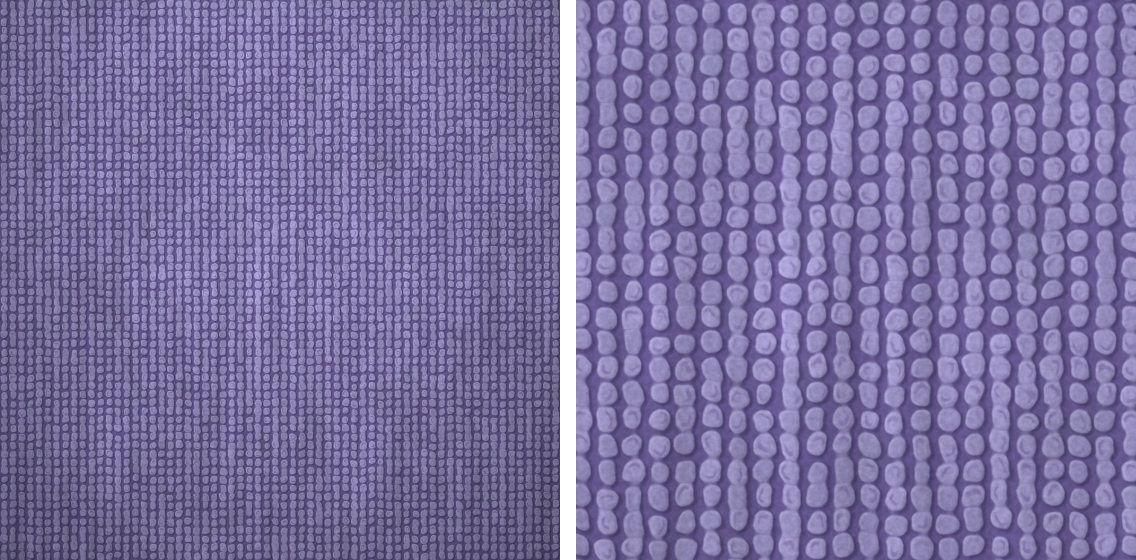
Left: the whole. Right: its middle third, enlarged.
This texture is drawn by a three.js fragment shader. Its source:

```glsl
// Woven violet cloth: upright strands of small raised beads, parted by dark grooves.
// Rounded-box distances are blended along each strand only, then lit by an offset
// sample of the same field and aged with gradient noise, grain and a vignette.

varying vec2 vUv;

const vec2 REPEATS = vec2(64.0, 66.0);      // beads across and down
const vec2 BEAD_HALF = vec2(0.365, 0.45);   // half size in cell units
const float BEAD_ROUND = 0.36;
const vec2 SIZE_JITTER = vec2(0.10, 0.12);
const vec2 PLACE_JITTER = vec2(0.09, 0.16);
const float WARP = 0.13;
const float EDGE_SOFT = 0.05;
const vec2 LIGHT_OFFSET = vec2(-0.11, 0.08);
const float GRAIN = 0.10;

const vec3 GAP_DARK = vec3(0.275, 0.24, 0.41);
const vec3 GAP_MID = vec3(0.39, 0.335, 0.55);
const vec3 BEAD_SHADE = vec3(0.485, 0.455, 0.63);
const vec3 BEAD_FACE = vec3(0.575, 0.545, 0.72);
const vec3 BEAD_LIGHT = vec3(0.645, 0.62, 0.785);
const vec3 DUST = vec3(0.45, 0.46, 0.58);

vec2 hash2(vec2 p) {
  vec3 q = fract(p.xyx * vec3(0.1031, 0.1030, 0.0973));
  q += dot(q, q.yzx + 33.33);
  return fract((q.xx + q.yz) * q.zy);
}

// Gradient noise, roughly -0.7 to 0.7
float cornerGradient(vec2 cell, vec2 offset) {
  float angle = 6.28318 * hash2(cell).x;
  return dot(vec2(cos(angle), sin(angle)), offset);
}

float gradientNoise(vec2 p) {
  vec2 i = floor(p), f = fract(p);
  vec2 u = f * f * f * (f * (f * 6.0 - 15.0) + 10.0);
  vec2 e = vec2(1.0, 0.0);
  return mix(
    mix(cornerGradient(i, f), cornerGradient(i + e, f - e), u.x),
    mix(cornerGradient(i + e.yx, f - e.yx), cornerGradient(i + 1.0, f - 1.0), u.x),
    u.y);
}

float smoothMin(float a, float b, float k) {
  float h = max(k - abs(a - b), 0.0) / k;
  return min(a, b) - 0.25 * h * h * k;
}

// x: distance to the strands, yz: place within the nearest bead, w: its random value
vec4 beadField(vec2 p, float blend) {
  vec2 cell = floor(p);
  vec4 field = vec4(9.0, 0.0, 0.0, 0.0);
  float nearest = 9.0;
  for (int i = -1; i <= 1; i++) {
    float strand = 9.0;
    for (int j = -1; j <= 1; j++) {
      vec2 id = cell + vec2(float(i), float(j));
      vec2 place = hash2(id + 7.0) - 0.5;
      vec2 size = hash2(id + 91.0) - 0.5;
      vec2 d = p - id - 0.5 - PLACE_JITTER * place;
      d.x += 0.14 * d.y * size.y;
      vec2 halfSize = BEAD_HALF + SIZE_JITTER * size;
      halfSize.x *= 1.0 - 0.4 * d.y * place.x;
      float corner = min(BEAD_ROUND, min(halfSize.x, halfSize.y));
      vec2 q = abs(d) - halfSize + corner;
      float dist = length(max(q, 0.0)) + min(max(q.x, q.y), 0.0) - corner;
      strand = smoothMin(strand, dist, blend);
      if (dist < nearest) {
        nearest = dist;
        field.yzw = vec3(d / halfSize, hash2(id + 43.0).x);
      }
    }
    field.x = min(field.x, strand);
  }
  return field;
}

void main() {
  vec2 grid = vUv * REPEATS;
  float soft = max(EDGE_SOFT, 0.7 * max(fwidth(grid.x), fwidth(grid.y)));

  // Uneven weave, with beads joining into longer runs in places
  vec2 p = grid + WARP * vec2(gradientNoise(grid * 1.4), gradientNoise(grid * 1.2 + 57.0));
  p.y += 0.3 * gradientNoise(grid * vec2(0.55, 0.08) + 19.0);
  float run = smoothstep(-0.3, 0.35, gradientNoise(grid * vec2(0.9, 0.3)));
  vec4 bead = beadField(p, mix(0.14, 0.42, run));
  float lit = beadField(p + LIGHT_OFFSET, mix(0.14, 0.42, run)).x;
  float cover = 1.0 - smoothstep(-soft, soft, bead.x);

  // Groove with a dark contour beside each strand
  float shadow = 1.0 - smoothstep(-0.06, 0.11, lit);
  vec3 ground = mix(GAP_MID, GAP_DARK, 0.2 + 0.75 * shadow);

  // Bead face, lit rim and shaded side
  float relief = clamp((lit - bead.x) * 6.0, -1.0, 1.0);
  float rim = smoothstep(-0.18, -0.05, bead.x);
  vec3 face = mix(BEAD_SHADE, BEAD_FACE, 0.45 + 0.55 * bead.w);
  face = mix(face, BEAD_LIGHT, rim * max(relief, 0.0) * 0.7);
  face = mix(face, BEAD_SHADE * 0.88, rim * max(-relief, 0.0) * 0.6);

  // Curled inner fold and the shallow seam between stacked beads
  vec2 local = bead.yz + 0.3 * vec2(gradientNoise(grid * 2.1), gradientNoise(grid * 2.3 + 9.0));
  float fold = 1.0 - smoothstep(0.07, 0.24, abs(length(local) - 0.5));
  float turn = 6.28318 * fract(bead.w * 17.0);
  fold *= smoothstep(-0.1, 0.35, dot(local, vec2(cos(turn), sin(turn))));
  face = mix(face, GAP_MID, 0.42 * fold * smoothstep(0.25, 0.6, bead.w));
  float seam = smoothstep(0.8, 1.1, abs(bead.z));
  face = mix(face, GAP_MID, seam * mix(0.6, 0.2, run));
  vec3 color = mix(ground, face, cover);

  // Faded strands, blotches and fine grain
  float strand = gradientNoise(vec2(grid.x * 0.7, grid.y * 0.05));
  float blotch = gradientNoise(vUv * 7.0 + 3.0) + 0.5 * gradientNoise(vUv * 19.0);
  float grain = gradientNoise(grid * 4.3) + 0.6 * gradientNoise(grid * 8.7);
  color *= 1.0 + 0.13 * strand + 0.07 * blotch + GRAIN * grain;
  float dust = smoothstep(0.1, 0.6, gradientNoise(grid * 0.35 + 31.0));
  dust += 0.9 * smoothstep(0.97, 1.0, vUv.y + 0.02 * blotch);
  color = mix(color, DUST * dot(color, vec3(0.7, 0.7, 0.5)), 0.25 * dust);

  // Brighter toward the upper middle, darker at the sides and foot
  vec2 fromGlow = (vUv - vec2(0.5, 0.75)) * vec2(1.15, 0.85);
  color *= 1.10 - 0.52 * dot(fromGlow, fromGlow);
  gl_FragColor = vec4(color, 1.0);
}
```
